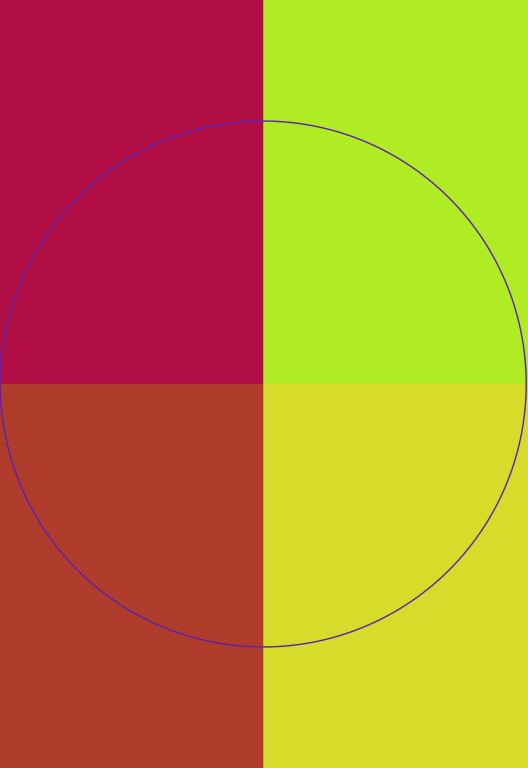
Give the GLSL for this background, as a Shadertoy shader.

```glsl
// Four flat colour quadrants crossed by one thin violet ring.

const vec3 CRIMSON = vec3(0.687, 0.051, 0.267);
const vec3 LIME    = vec3(0.687, 0.925, 0.140);
const vec3 RUST    = vec3(0.690, 0.235, 0.170);
const vec3 YELLOW  = vec3(0.840, 0.863, 0.161);
const vec3 VIOLET  = vec3(0.370, 0.130, 0.680);

const vec2  CENTER      = vec2(0.4986, 0.5); // fraction of the canvas
const float RING_RADIUS = 0.498;             // in canvas widths
const float RING_WIDTH  = 0.0027;            // in canvas widths

// Coverage of the region where the signed distance is negative
float coverage(float dist, float pixel) {
    return clamp(0.5 - dist / pixel, 0.0, 1.0);
}

void mainImage(out vec4 fragColor, in vec2 fragCoord) {
    float pixel = 1.0 / iResolution.x;
    vec2 p = (fragCoord - CENTER * iResolution.xy) * pixel;

    // Quadrants
    float right = coverage(-p.x, pixel);
    float top = coverage(-p.y, pixel);
    vec3 color = mix(mix(RUST, YELLOW, right), mix(CRIMSON, LIME, right), top);

    // Ring outline
    float ringDist = abs(length(p) - RING_RADIUS) - 0.5 * RING_WIDTH;
    color = mix(color, VIOLET, coverage(ringDist, pixel));

    fragColor = vec4(color, 1.0);
}
```
